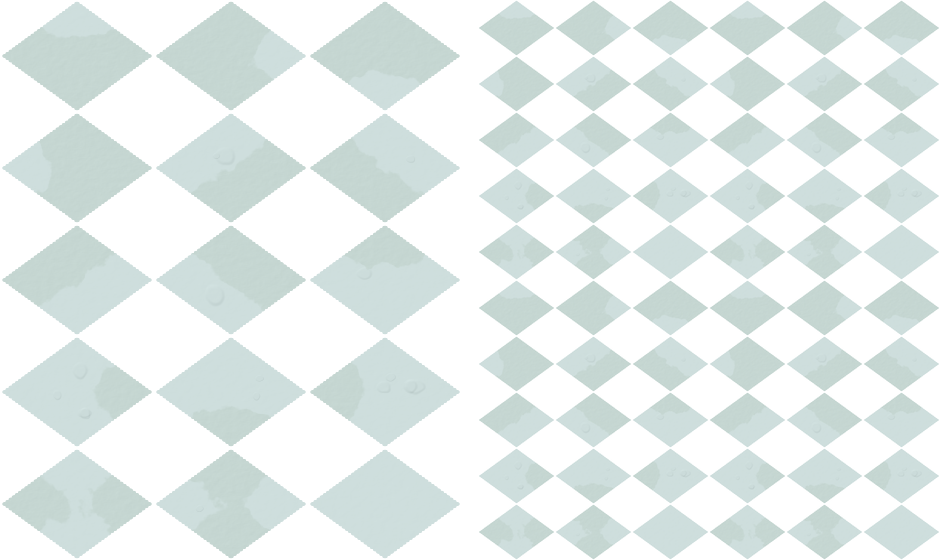
Left, the tile; right, the same tile 2 across and 2 down.
This pattern is drawn by a WebGL 1 fragment shader. Its source:

```glsl
precision highp float;
// Scalloped pale sage diamonds in a 3 by 5 grid, with wet patches spreading from their corners.
uniform vec2 u_resolution;

const vec2 GRID = vec2(3.0, 5.0);
const float HALF_SIZE = 0.488;   // half diagonal as a share of the cell
const float ASPECT = 1.374;      // cell width over cell height
const float SCALLOPS = 24.0;     // scallops along each side
const vec3 DRY = vec3(0.773, 0.840, 0.822);
const vec3 WET = vec3(0.807, 0.870, 0.865);

float hash(vec2 p) {
  vec3 q = fract(vec3(p.xyx) * 0.1031);
  q += dot(q, q.yzx + 33.33);
  return fract((q.x + q.y) * q.z);
}

float noise(vec2 p) {
  vec2 i = floor(p);
  vec2 f = fract(p);
  f = f * f * (3.0 - 2.0 * f);
  return mix(mix(hash(i), hash(i + vec2(1.0, 0.0)), f.x),
             mix(hash(i + vec2(0.0, 1.0)), hash(i + 1.0), f.x), f.y);
}

float fbm(vec2 p) {
  float sum = 0.0;
  float gain = 0.53;
  for (int i = 0; i < 4; i++) {
    sum += gain * noise(p);
    p = p * 2.03 + 17.3;
    gain *= 0.5;
  }
  return sum;
}

// Signed distance to the diamond, in units of its half diagonals.
float scallopedDiamond(vec2 p) {
  vec2 a = abs(p);
  float along = 0.5 * (a.x - a.y + 1.0);
  return a.x + a.y - 1.0 + 0.010 - 0.020 * abs(sin(3.14159 * SCALLOPS * along));
}

float isCorner(float k, float n) {
  return 1.0 - step(0.5, abs(k - mod(n, 4.0)));
}

// Wetness of a corner: 0 top, 1 right, 2 bottom, 3 left.
// Tiles run through one, two adjacent, three, two opposite and all corners.
float cornerWet(float tile, float k) {
  if (tile < 3.5) return isCorner(k, tile);
  if (tile < 7.5) return isCorner(k, tile) + isCorner(k, tile + 3.0);
  if (tile < 11.5) return 1.0 - isCorner(k, tile);
  if (tile < 13.5) return 1.0 - mod(k + tile, 2.0);
  return 1.0;
}

// Corner wetness blended smoothly over the diamond.
float wetField(vec2 p, float tile) {
  float s = smoothstep(0.0, 1.0, 0.5 * (1.0 + p.x + p.y));
  float t = smoothstep(0.0, 1.0, 0.5 * (1.0 + p.x - p.y));
  float upper = mix(cornerWet(tile, 0.0), cornerWet(tile, 1.0), t);
  float lower = mix(cornerWet(tile, 3.0), cornerWet(tile, 2.0), t);
  return mix(lower, upper, s);
}

// Raised bead lit from the upper left: a pale face with a darker lower rim.
float dropShade(vec2 p, vec2 radius, float seed) {
  vec2 q = p / radius;
  float r = length(q) + 0.25 * (noise(q * 1.3 + seed) - 0.5);
  float rim = smoothstep(0.62, 0.92, r) * (1.0 - smoothstep(0.95, 1.18, r));
  float light = dot(q / max(length(q), 0.001), vec2(-0.5, 0.866));
  float face = 1.0 - smoothstep(0.85, 1.05, r);
  return rim * (0.026 * light - 0.012) - 0.006 * face;
}

// Beads scattered over the wet part of one tile.
float drops(vec2 p, float tile) {
  float shade = 0.0;
  for (int i = 0; i < 4; i++) {
    vec2 key = vec2(tile * 3.0 + 5.0, float(i) * 7.0 + 2.0);
    vec2 st = vec2(hash(key), hash(key + 31.0)) * 1.3 - 0.65;
    vec2 center = vec2(st.x + st.y, st.x - st.y) * 0.5;
    float size = mix(0.06, 0.18, pow(hash(key + 57.0), 1.5));
    vec2 radius = size * vec2(1.0, mix(0.65, 1.2, hash(key + 83.0)));
    float present = step(0.66, wetField(center, tile)) * step(tile, 13.5);
    shade += present * dropShade((p - center) * vec2(ASPECT, 1.0), radius, tile + float(i));
  }
  return shade;
}

void main() {
  vec2 grid = gl_FragCoord.xy / u_resolution * GRID;
  vec2 cell = floor(grid);
  vec2 p = (fract(grid) - 0.5) / HALF_SIZE;
  float tile = cell.x + GRID.x * (GRID.y - 1.0 - cell.y);

  // Ragged border between the dry and the wet surface
  vec2 q = p * vec2(ASPECT, 1.0);
  vec2 offset = vec2(tile * 11.0 + 40.0, tile * 5.0 + 60.0);
  float ragged = 0.30 * (fbm(q * 3.6 + offset) - 0.5);
  float wet = smoothstep(-0.025, 0.025, wetField(p, tile) - 0.53 + ragged);

  // Faint embossed grain, stronger where dry
  vec2 g = q * vec2(9.0, 12.0) + offset;
  float emboss = fbm(g + vec2(-0.2, 0.2)) - fbm(g);
  vec3 color = mix(DRY, WET, wet) + emboss * mix(0.035, 0.014, wet) + drops(p, tile);

  // Smooth edge over the white ground
  float pixel = length(GRID / (u_resolution * HALF_SIZE));
  float inside = 1.0 - smoothstep(-0.6 * pixel, 0.6 * pixel, scallopedDiamond(p));
  gl_FragColor = vec4(mix(vec3(1.0), color, inside), 1.0);
}
```
